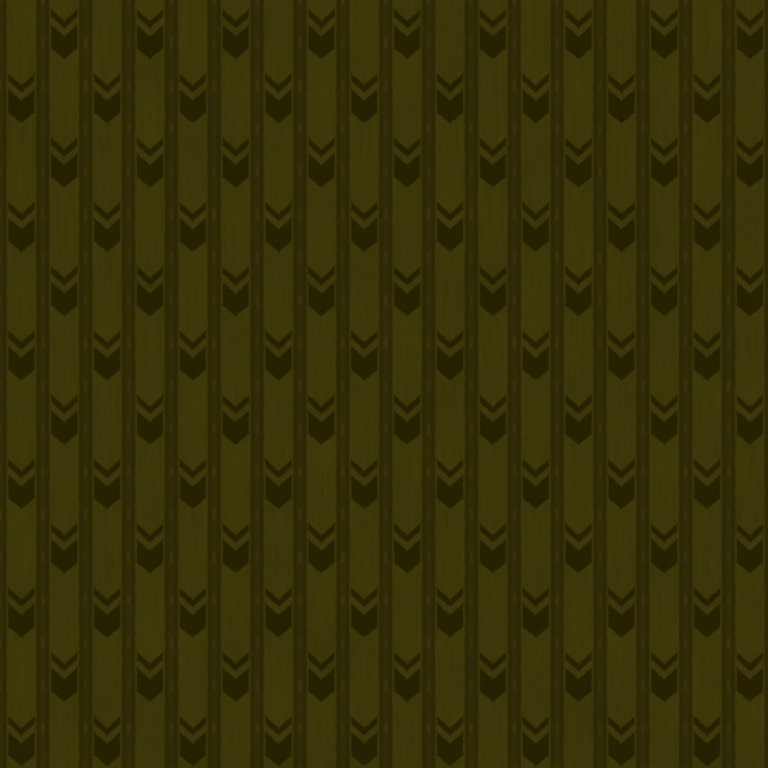
A WebGL 2 fragment shader for this pattern:

```glsl
#version 300 es
precision highp float;
// Olive woven stripes with staggered double chevrons and stitched dark bands.

uniform vec2 u_resolution;
out vec4 fragColor;

vec2 gradientAt(vec2 cell) {
    vec2 q = fract(cell * vec2(0.1031, 0.1137));
    q += dot(q, q.yx + 33.33);
    float angle = 6.2832 * fract((q.x + q.y) * q.x * 7.31);
    return vec2(cos(angle), sin(angle));
}

float gradientNoise(vec2 p) {
    vec2 i = floor(p), f = fract(p);
    vec2 w = f * f * f * (f * (f * 6.0 - 15.0) + 10.0);
    float a = dot(gradientAt(i), f);
    float b = dot(gradientAt(i + vec2(1, 0)), f - vec2(1, 0));
    float c = dot(gradientAt(i + vec2(0, 1)), f - vec2(0, 1));
    float d = dot(gradientAt(i + vec2(1, 1)), f - vec2(1, 1));
    return mix(mix(a, b, w.x), mix(c, d, w.x), w.y);
}

// Thin V above a notched, pointed body; h is the height above the tip.
float chevronDistance(float side, float h) {
    float body = max(0.82 * side - h, h - 0.525 - 0.88 * side) * 0.76;
    float vee = (abs(h - 0.8 - 0.9 * side) - 0.085) * 0.75;
    return max(side - 0.305, min(body, vee));
}

void main() {
    // One unit is one column; y runs down from the top edge.
    vec2 uv = gl_FragCoord.xy / u_resolution.y;
    vec2 p = vec2(uv.x, 1.0 - uv.y) * 17.92;
    float soft = max(0.03, 0.6 * 17.92 / u_resolution.y);

    float column = floor(p.x);
    float side = abs(fract(p.x) - 0.5);
    float wobble = 0.016 * gradientNoise(p * vec2(9.0, 11.0));

    // Dark bands, slightly paler along their middle
    vec3 bandColor = vec3(0.175, 0.155, 0.016);
    vec3 color = bandColor + 0.012 * smoothstep(0.41, 0.47, side);

    // Short stitches, one per unit along each band
    vec2 stitch = abs(fract(p + 0.5) - 0.5);
    float stitchMask = smoothstep(soft, -soft, stitch.x - 0.035)
                     * smoothstep(0.05, -0.05, stitch.y - 0.12);
    float stitchWear = 0.75 + 0.5 * gradientNoise(floor(p + 0.5) * 0.73);
    color = mix(color, vec3(0.235, 0.215, 0.06), 0.8 * stitchMask * stitchWear);

    // Light stripes with fine lengthwise threads
    float threads = gradientNoise(p * vec2(16.0, 0.8));
    vec3 stripeColor = vec3(0.232, 0.217, 0.038) + 0.012 * threads;
    color = mix(color, stripeColor, smoothstep(soft, -soft, side - 0.345 + wobble));

    // Chevrons every three units, shifted by half a period in odd columns
    float tip = 2.875 - 1.5 * mod(column, 2.0);
    float h = mod(tip - p.y + 1.0, 3.0) - 1.0;
    float chevron = chevronDistance(side, h) + wobble;
    color = mix(color, vec3(0.148, 0.128, 0.004), smoothstep(soft, -soft, chevron));

    // Faint cloth mottling
    color *= 1.0 + 0.05 * gradientNoise(p * 0.7) + 0.035 * gradientNoise(p * 6.0);
    fragColor = vec4(color, 1.0);
}
```
